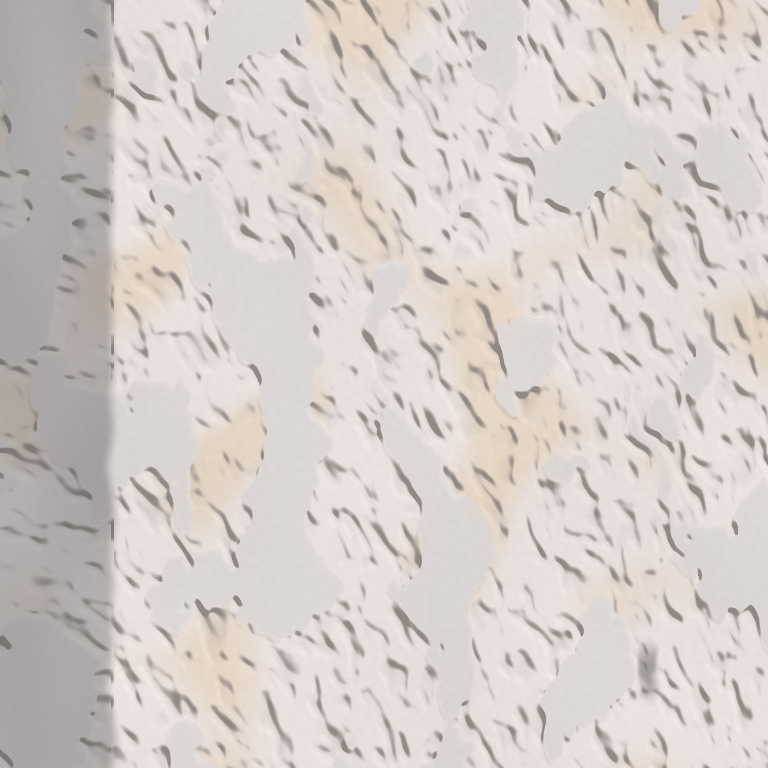
Give the GLSL for this texture, as a Shadertoy shader.

```glsl
// Knocked-down stucco wall: flat trowelled patches between slanted, torn crevices.
// A relief of stretched gradient noise is cut off at the top, then shaded by
// its drop away from the sun; a strip on the left lies beyond a corner in shade.

#define CORNER_X 0.148
#define GRAIN_FREQ vec2(17.0, 31.0)
#define PATCH_FREQ vec2(9.5, 5.8)
#define PATCH_LEVEL 0.07
#define SHADOW_REACH 0.0075
#define SUN_DIR vec2(0.50, 0.86)
#define GROUND_COLOR vec3(0.912, 0.880, 0.866)
#define PATCH_COLOR vec3(0.862, 0.842, 0.832)
#define CREVICE_COLOR vec3(0.545, 0.515, 0.495)
#define OCHRE_TINT vec3(0.98, 0.95, 0.89)
#define SHADE_TINT vec3(0.775, 0.778, 0.790)

vec2 hashGradient(vec2 cell) {
    vec3 h = fract(cell.xyx * vec3(0.1031, 0.1030, 0.0973));
    h += dot(h, h.yzx + 33.33);
    float angle = 6.2832 * fract((h.x + h.y) * h.z);
    return vec2(cos(angle), sin(angle));
}

// Gradient noise, roughly -0.7 to 0.7
float noise(vec2 p) {
    vec2 i = floor(p), f = p - i;
    vec2 u = f * f * f * (f * (f * 6.0 - 15.0) + 10.0);
    vec2 e = vec2(1.0, 0.0);
    float a = dot(hashGradient(i), f);
    float b = dot(hashGradient(i + e.xy), f - e.xy);
    float c = dot(hashGradient(i + e.yx), f - e.yx);
    float d = dot(hashGradient(i + e.xx), f - e.xx);
    return 1.2 * mix(mix(a, b, u.x), mix(c, d, u.x), u.y);
}

// Torn grain, stretched along the slant of the crevices
float grain(vec2 p) {
    float slant = p.x < CORNER_X ? -0.45 : -0.92;
    vec2 along = vec2(cos(slant), sin(slant));
    vec2 warped = p + 0.014 * vec2(noise(p * 17.0 + 3.0), noise(p * 17.0 + 41.0));
    warped.x += 0.22 * p.x * p.x;
    vec2 q = vec2(dot(warped, along), dot(warped, vec2(-along.y, along.x)));
    q = q * GRAIN_FREQ + 60.0;
    return noise(q) + 0.55 * noise(q * 2.1 + 17.0);
}

// Returns height in x and flat patch cover in y
vec2 relief(vec2 p) {
    float rough = grain(p);
    float broad = noise(p * PATCH_FREQ + vec2(23.0, 71.0));
    float field = broad + 0.17 * rough + 0.12 * noise(p * 27.0 + 9.0);
    float level = PATCH_LEVEL + 0.13 * p.x;
    float cover = smoothstep(level, level + 0.07, field);
    float torn = 0.5 * (rough - sqrt(rough * rough + 0.006));
    return vec2(mix(torn, 0.13, cover), cover);
}

void mainImage(out vec4 fragColor, in vec2 fragCoord) {
    vec2 p = fragCoord / iResolution.y;
    vec2 here = relief(p);

    // Shadow where the surface falls away from the sun, light where it faces it
    float drop = relief(p + SUN_DIR * SHADOW_REACH).x - here.x;
    float shadow = smoothstep(0.05, 0.44, drop);
    float glint = smoothstep(0.03, 0.35, -drop);

    // Plaster tone with broad ochre stains and fine dust
    vec3 color = mix(GROUND_COLOR, PATCH_COLOR, here.y);
    float stain = smoothstep(0.08, 0.45, noise(p * 5.5 + 13.0));
    color *= mix(vec3(1.0), OCHRE_TINT, stain * (1.0 - here.y));
    color *= 1.0 + 0.08 * min(here.x, 0.0) + 0.025 * glint;
    color += 0.018 * noise(p * 4.0 + 31.0) + 0.012 * noise(p * 120.0);
    color = mix(color, CREVICE_COLOR, 0.94 * shadow);

    // One upright weathered smudge
    vec2 s = (p - vec2(0.845, 0.125)) / vec2(0.013, 0.042);
    s.x += 0.7 * noise(p * 45.0);
    color *= 1.0 - 0.30 * (1.0 - smoothstep(0.2, 1.2, length(s)));

    // Shaded return of the wall, with an uneven corner and softer contrast
    float corner = CORNER_X + 0.010 * noise(vec2(p.y * 14.0, 5.0));
    float shade = 1.0 - smoothstep(corner - 0.012, corner + 0.008, p.x);
    vec3 shaded = mix(color, PATCH_COLOR, 0.22) * SHADE_TINT;
    shaded *= 1.0 + 0.06 * noise(p * vec2(9.0, 4.0) + 50.0);
    color = mix(color, shaded, shade);

    fragColor = vec4(clamp(color, 0.0, 1.0), 1.0);
}
```
